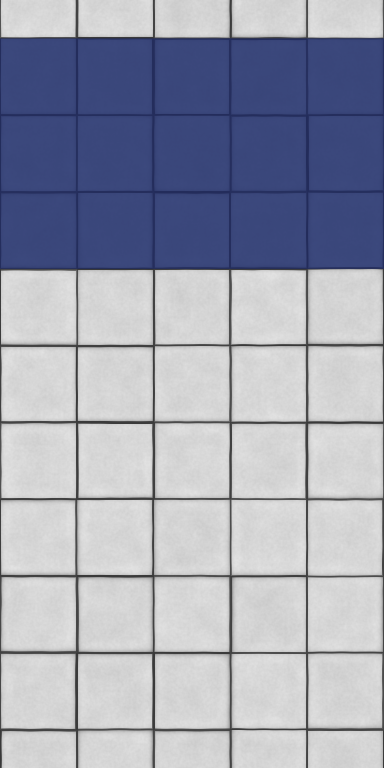
This texture is drawn by a Shadertoy shader. Its source:

```glsl
// Square ceramic wall tiles, five across and ten down, split by dark uneven grout.
// Each tile gets mottled pale glaze with a bright rim; three rows are tinted blue.
// Grout is a distance to the nearest grid line, varied per tile edge by a hash.

const vec2 TILE_COUNT = vec2(5.0, 10.0);
const float ROW_SHIFT = 0.5;             // half tiles at bottom and top
const vec2 BLUE_ROWS = vec2(7.0, 10.0);  // lower and upper limit of the blue band
const float GLAZE_VALUE = 0.845;
const float GROUT_VALUE = 0.22;
const vec3 BLUE = vec3(0.230, 0.280, 0.485);
const vec3 NAVY = vec3(0.105, 0.135, 0.310);

float hash(vec2 p) {
    vec3 q = fract(vec3(p.xyx) * 0.1031);
    q += dot(q, q.yzx + 33.33);
    return fract((q.x + q.y) * q.z);
}

vec2 gradient(vec2 cell) {
    float angle = 6.2832 * hash(cell);
    return vec2(cos(angle), sin(angle));
}

// Gradient noise, roughly -0.7 to 0.7
float noise(vec2 p) {
    vec2 i = floor(p), f = p - i;
    vec2 u = f * f * f * (f * (f * 6.0 - 15.0) + 10.0);
    vec2 e = vec2(0.0, 1.0);
    float low = mix(dot(gradient(i), f),
                    dot(gradient(i + e.yx), f - e.yx), u.x);
    float high = mix(dot(gradient(i + e.xy), f - e.xy),
                     dot(gradient(i + e.yy), f - e.yy), u.x);
    return mix(low, high, u.y);
}

float fbm(vec2 p) {
    float sum = 0.0, amplitude = 0.5;
    for (int i = 0; i < 4; i++) {
        sum += amplitude * noise(p);
        p = p * 2.03 + 17.7;
        amplitude *= 0.6;
    }
    return sum;
}

// Grout line across one axis: x is core coverage, y is soft shadow beside it
vec2 seam(float across, float along, float period, float seed, float pixel) {
    float line = floor(across + 0.5);
    vec2 id = vec2(mod(line, period), floor(along)) + seed;
    float offset = (hash(id) - 0.5) * 0.012 + 0.006 * noise(vec2(along * 4.0, line + seed + 0.37));
    float d = across - line - offset;
    float halfWidth = mix(0.011, 0.018, hash(id + 7.1));
    float strength = mix(0.82, 1.0, hash(id + 13.7));
    float core = 1.0 - smoothstep(halfWidth - 0.5 * pixel, halfWidth + 0.5 * pixel, abs(d));
    float side = hash(id + (d > 0.0 ? 21.3 : 29.9));
    float shadow = mix(0.08, 0.32, side * side) * exp(-max(abs(d) - halfWidth, 0.0) / 0.025);
    return vec2(core * strength, shadow);
}

// Brightness of the glaze inside one tile
float glaze(vec2 grid, vec2 id) {
    vec2 local = fract(grid) - 0.5;
    float edge = 0.5 - max(abs(local.x), abs(local.y));
    float rim = 1.0 - smoothstep(0.03, 0.20, edge + 0.06 * noise(grid * 5.0));
    float cloud = fbm(grid * 3.0 + id * 5.3);
    float grain = noise(grid * 23.0) + 0.6 * noise(grid * 41.0 + 9.2);
    float tone = (hash(id + 3.3) - 0.5) * 0.018;
    return GLAZE_VALUE - 0.012 + tone + 0.030 * rim + 0.055 * cloud + 0.022 * grain;
}

void mainImage(out vec4 fragColor, in vec2 fragCoord) {
    vec2 grid = fragCoord / iResolution.xy * TILE_COUNT + vec2(0.0, ROW_SHIFT);
    vec2 pixel = TILE_COUNT / iResolution.xy;

    // Glaze, then shading and grout from both seam directions
    vec2 upright = seam(grid.x, grid.y, TILE_COUNT.x, 2.0, pixel.x);
    vec2 level = seam(grid.y, grid.x, TILE_COUNT.y, 51.0, pixel.y);
    float value = glaze(grid, floor(grid));
    value *= (1.0 - upright.y) * (1.0 - level.y);
    value = mix(value, GROUT_VALUE, max(upright.x, level.x));

    // Blue tint over the band, following the light and dark of the tiles
    vec3 pale = vec3(value);
    vec3 tinted = mix(NAVY, BLUE, value / GLAZE_VALUE);
    vec2 limits = smoothstep(BLUE_ROWS - 0.5 * pixel.y, BLUE_ROWS + 0.5 * pixel.y, vec2(grid.y));
    vec3 color = mix(pale, tinted, limits.x * (1.0 - limits.y));
    fragColor = vec4(clamp(color, 0.0, 1.0), 1.0);
}
```
